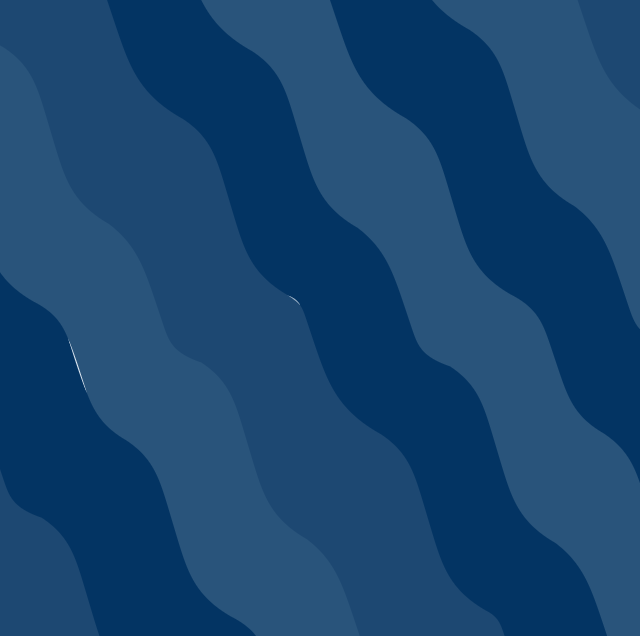
This pattern is drawn by a WebGL 1 fragment shader. Its source:

```glsl
precision highp float;
// Diagonal wavy bands in three blues, with two pale hairline gaps along the seams.

uniform vec2 u_resolution;

const vec3 DARK  = vec3(0.012, 0.204, 0.388);
const vec3 MID   = vec3(0.114, 0.282, 0.447);
const vec3 LIGHT = vec3(0.161, 0.329, 0.482);
const vec3 PALE  = vec3(0.86, 0.90, 0.94);

// Lengths are in canvas heights; y runs down from the top.
const vec2 SHORT_STEP = vec2(0.1455, 0.2180);
const vec2 LONG_STEP  = vec2(0.1655, 0.2775);
const float DRIFT = 0.5;       // straight share of each step
const float SHARPNESS = 4.5;   // tightness of the bends
const float GAP_HALF_WIDTH = 0.0009;

// Bend of one step: (where it turns, how much of the bend comes first).
const vec2 LONG_BEND     = vec2(0.46, 0.210);
const vec2 LATE_BEND     = vec2(0.68, 0.225);
const vec2 STRAIGHT_BEND = vec2(0.45, 0.245);
const vec2 EARLY_BEND    = vec2(0.20, 0.110);

// Sideways progress, 0 to 1, over one step between two knees.
float stepProfile(float t, vec2 bend) {
  float before = 1.0 - pow(max(1.0 - t / bend.x, 0.0), SHARPNESS);
  float after = pow(max((t - bend.x) / (1.0 - bend.x), 0.0), SHARPNESS);
  return DRIFT * t + bend.y * before + (1.0 - DRIFT - bend.y) * after;
}

// Horizontal position of a seam; each period is a short and a long step.
float seamX(float y, vec2 knee, vec2 bend) {
  vec2 period = SHORT_STEP + LONG_STEP;
  float row = floor((y - knee.y) / period.y);
  float local = y - knee.y - row * period.y;
  float x = knee.x + row * period.x;
  if (local < SHORT_STEP.y) {
    vec2 shortBend = row < 0.0 ? EARLY_BEND : bend;
    return x + SHORT_STEP.x * stepProfile(local / SHORT_STEP.y, shortBend);
  }
  float t = (local - SHORT_STEP.y) / LONG_STEP.y;
  return x + SHORT_STEP.x + LONG_STEP.x * stepProfile(t, LONG_BEND);
}

// Signed distance to a seam, positive on its right.
float seamDistance(vec2 p, vec2 knee, vec2 bend) {
  const float H = 0.001;
  float slope = (seamX(p.y + H, knee, bend) - seamX(p.y - H, knee, bend)) / (2.0 * H);
  return (p.x - seamX(p.y, knee, bend)) / sqrt(1.0 + slope * slope);
}

float coverage(float d) {
  return clamp(d * u_resolution.y + 0.5, 0.0, 1.0);
}

// Fills everything right of a seam and returns the distance to it.
float paintBand(inout vec3 color, vec2 p, vec2 knee, vec2 bend, vec3 fill) {
  float d = seamDistance(p, knee, bend);
  color = mix(color, fill, coverage(d));
  return d;
}

// Lens-shaped gap along a seam between two heights.
float gapMask(float d, float y, float top, float bottom) {
  float t = clamp((y - top) / (bottom - top), 0.0, 1.0);
  float halfWidth = GAP_HALF_WIDTH * 4.0 * t * (1.0 - t);
  float pixel = 1.0 / u_resolution.y;
  float cover = clamp((halfWidth - abs(d)) / pixel + 0.5, 0.0, 1.0);
  return cover * smoothstep(0.0, 0.1, t) * smoothstep(0.0, 0.1, 1.0 - t);
}

void main() {
  vec2 p = gl_FragCoord.xy / u_resolution.y;
  p.y = 1.0 - p.y;

  // Bands from lower left to upper right
  vec3 color = MID;
  paintBand(color, p, vec2(-0.080, 0.596), LATE_BEND, DARK);
  float lowerSeam = paintBand(color, p, vec2(0.0525, 0.474), STRAIGHT_BEND, LIGHT);
  paintBand(color, p, vec2(0.171, 0.352), LATE_BEND, MID);
  float middleSeam = paintBand(color, p, vec2(0.453, 0.4645), EARLY_BEND, DARK);
  paintBand(color, p, vec2(0.562, 0.358), LATE_BEND, LIGHT);
  paintBand(color, p, vec2(0.803, 0.463), STRAIGHT_BEND, DARK);
  paintBand(color, p, vec2(0.903, 0.324), LATE_BEND, LIGHT);
  paintBand(color, p, vec2(1.192, 0.462), EARLY_BEND, MID);

  // Hairline gaps
  color = mix(color, PALE, gapMask(lowerSeam, p.y, 0.530, 0.620));
  color = mix(color, PALE, 0.7 * gapMask(middleSeam, p.y, 0.464, 0.480));

  gl_FragColor = vec4(color, 1.0);
}
```
